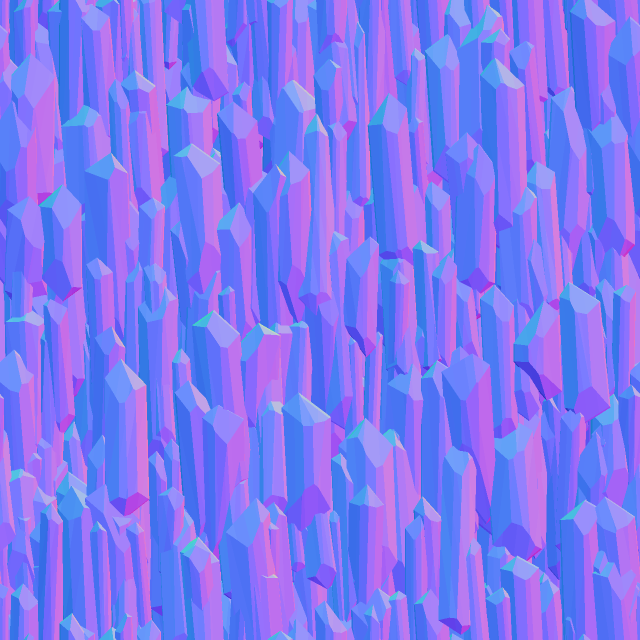
This texture map is drawn by a WebGL 1 fragment shader. Its source:

```glsl
precision highp float;
uniform vec2 u_resolution;

#define GRID vec2(12.0, 6.0)
#define LAYERS 6
#define HALF_WIDTH vec2(0.011, 0.036)
#define HALF_LENGTH vec2(0.06, 0.16)
#define BULGE 0.45
#define CAP_SLOPE vec2(0.28, 1.0)
#define RANK_SPREAD 0.05
#define RIM_WIDTH 0.10
#define RIM_STEEPNESS 2.0
#define CREASE 0.09
#define LEAN vec2(0.0, -0.09)

float rnd(vec3 id, float k) {
    return fract(sin(dot(id, vec3(127.1, 311.7, 74.7)) + k * 19.19) * 43758.5453);
}

// Lowest facet plane at p, in half-widths: slope (xy), height (z), facet number (w)
vec4 crystalFacet(vec2 p, float len, vec3 id) {
    vec4 lowest = vec4(0.0, 0.0, 1e3, 0.0);
    float apex = 0.9 * (rnd(id, 8.0) - 0.5);
    for (int i = 0; i < 10; i++) {
        float k = float(i);
        float r1 = rnd(id, 10.0 + 2.0 * k);
        float r2 = rnd(id, 11.0 + 2.0 * k);
        vec2 slope;
        float top;
        if (i < 4) {
            // Long faces, tangent to a parabolic cross section
            float x = -0.6 + 0.45 * k + 0.4 * (r1 - 0.5);
            slope = BULGE * vec2(2.0 * x, 0.3 * (r2 - 0.5) / len);
            top = BULGE * (1.0 + x * x);
        } else {
            // Three cap faces meeting at each tip
            float end = i < 7 ? 1.0 : -1.0;
            float angle = 0.75 * (k - (i < 7 ? 5.0 : 8.0)) + 0.5 * (r1 - 0.5);
            slope = mix(CAP_SLOPE.x, CAP_SLOPE.y, r2 * r2) * vec2(sin(angle), end * cos(angle));
            top = dot(slope, vec2(apex, end * len));
        }
        float h = top - dot(slope, p);
        if (h < lowest.z) lowest = vec4(slope, h, k);
    }
    return lowest;
}

// Slope of the topmost crystal surface
vec2 surfaceSlope(vec2 uv) {
    vec2 result = vec2(-0.4, -0.1);
    float highest = -1e3;
    for (int layer = 0; layer < LAYERS; layer++) {
        float l = float(layer);
        bool base = layer == 0;
        vec2 q = uv * GRID + l * vec2(0.37, 0.61);
        for (int j = -1; j <= 1; j++)
        for (int i = -1; i <= 1; i++) {
            vec2 cell = floor(q) + vec2(float(i), float(j));
            vec3 id = vec3(mod(cell + 0.5, GRID) - 0.5, l);
            id = floor(id + 0.5);
            vec2 jitter = vec2(rnd(id, 1.0), rnd(id, 2.0));
            if (base) jitter = mix(vec2(0.5), jitter, 0.4);
            vec2 d = (q - cell - jitter) / GRID;
            float len = mix(HALF_LENGTH.x, HALF_LENGTH.y, base ? 1.0 : sqrt(rnd(id, 4.0)));
            if (abs(d.x) > 1.0 / GRID.x || abs(d.y) > len) continue;

            float width = base ? 0.045 : mix(HALF_WIDTH.x, HALF_WIDTH.y, rnd(id, 3.0));
            vec2 p = d / width;
            p.x += p.y * (0.14 * rnd(id, 5.0) - 0.04);
            vec4 facet = crystalFacet(p, len / width, id);
            if (facet.z < 0.0) continue;

            // Tips lean forward, so they overlap the crystals above
            vec2 lean = LEAN + 0.2 * (vec2(rnd(id, 6.0), rnd(id, 7.0)) - 0.5);
            float rank = base ? -0.1 : RANK_SPREAD * rnd(id, 9.0) + 0.5 * width;
            float height = rank + width * facet.z - dot(lean, d);
            if (height > highest) {
                highest = height;
                vec2 slope = facet.xy;
                // Thin steep rim on some edges
                float rim = RIM_WIDTH * (2.0 * rnd(id, 40.0 + facet.w) - 1.0);
                if (facet.z < rim * length(slope)) slope *= RIM_STEEPNESS;
                // Faint creases within a face
                float strip = floor(p.x * 1.6 + p.y * (0.6 * rnd(id, 51.0) - 0.3) + facet.w * 0.37);
                slope += CREASE * (vec2(rnd(id, 60.0 + strip), rnd(id, 80.0 + strip)) - 0.5);
                result = slope + lean;
            }
        }
    }
    return result;
}

void main() {
    // Average four samples for smooth edges
    vec3 color = vec3(0.0);
    for (int s = 0; s < 4; s++) {
        vec2 offset = vec2(mod(float(s), 2.0), floor(float(s) * 0.5)) * 0.5 - 0.25;
        vec3 normal = normalize(vec3(surfaceSlope((gl_FragCoord.xy + offset) / u_resolution), 1.0));
        color += 0.25 * (0.5 + 0.5 * normal);
    }
    gl_FragColor = vec4(color, 1.0);
}
```
